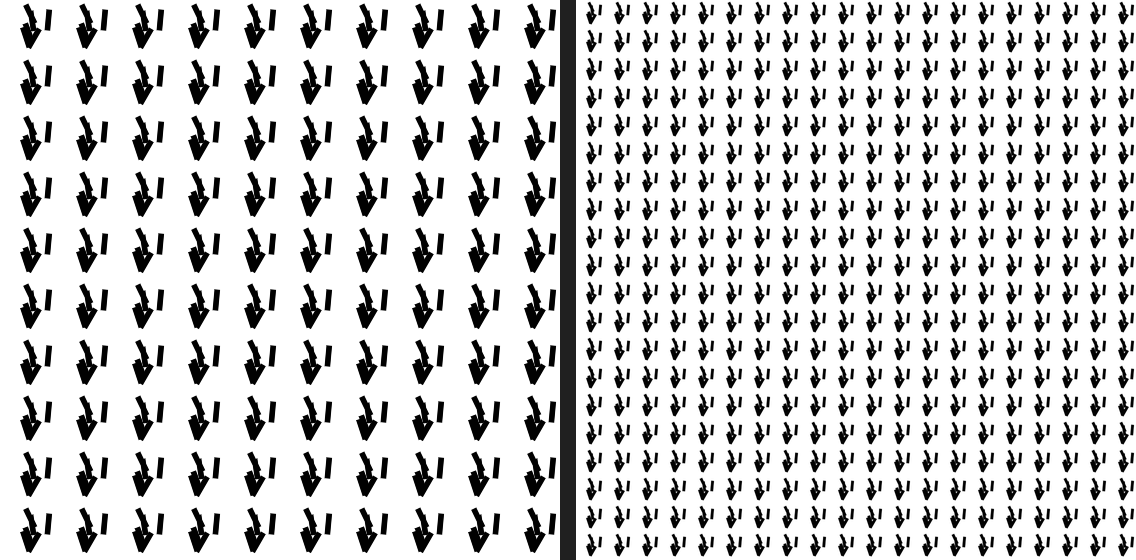
Left, the tile; right, the same tile 2 across and 2 down.
Give the GLSL for this pattern, as a Shadertoy shader.

```glsl
// Ten by ten grid of a black motif built from six slanted bars on white.
#define REPEATS 10.0
#define BAR_COUNT 6
#define HALF_WIDTH 0.0505
#define EDGE_SOFTNESS 0.6
#define INK vec3(0.005)
#define PAPER vec3(1.0)

// Bar axes inside one cell: start.xy, end.xy
const vec4 BARS[BAR_COUNT] = vec4[BAR_COUNT](
    vec4(0.880, 0.829, 0.846, 0.456),   // detached upright
    vec4(0.459, 0.916, 0.620, 0.582),   // upper stem
    vec4(0.546, 0.806, 0.602, 0.444),   // lower stem
    vec4(0.451, 0.582, 0.585, 0.234),   // inner left arm
    vec4(0.407, 0.512, 0.524, 0.156),   // outer left arm
    vec4(0.702, 0.486, 0.507, 0.148));  // right arm

// Signed distance to a square-ended bar running from a to b
float barDistance(vec2 p, vec2 a, vec2 b, float halfWidth) {
    vec2 axis = b - a;
    float len = length(axis);
    vec2 dir = axis / len;
    vec2 rel = p - 0.5 * (a + b);
    vec2 local = vec2(dot(rel, dir), dot(rel, vec2(-dir.y, dir.x)));
    vec2 d = abs(local) - vec2(0.5 * len, halfWidth);
    return length(max(d, 0.0)) + min(max(d.x, d.y), 0.0);
}

// Union of all bars in a unit cell
float motifDistance(vec2 p) {
    float d = 1.0;
    for (int i = 0; i < BAR_COUNT; i++) {
        d = min(d, barDistance(p, BARS[i].xy, BARS[i].zw, HALF_WIDTH));
    }
    return d;
}

void mainImage(out vec4 fragColor, in vec2 fragCoord) {
    vec2 cell = fract(fragCoord / iResolution.xy * REPEATS);

    // Edge blend spans about one pixel, measured in cell units
    float blur = EDGE_SOFTNESS * REPEATS / min(iResolution.x, iResolution.y);
    float paper = smoothstep(-blur, blur, motifDistance(cell));

    fragColor = vec4(mix(INK, PAPER, paper), 1.0);
}
```
